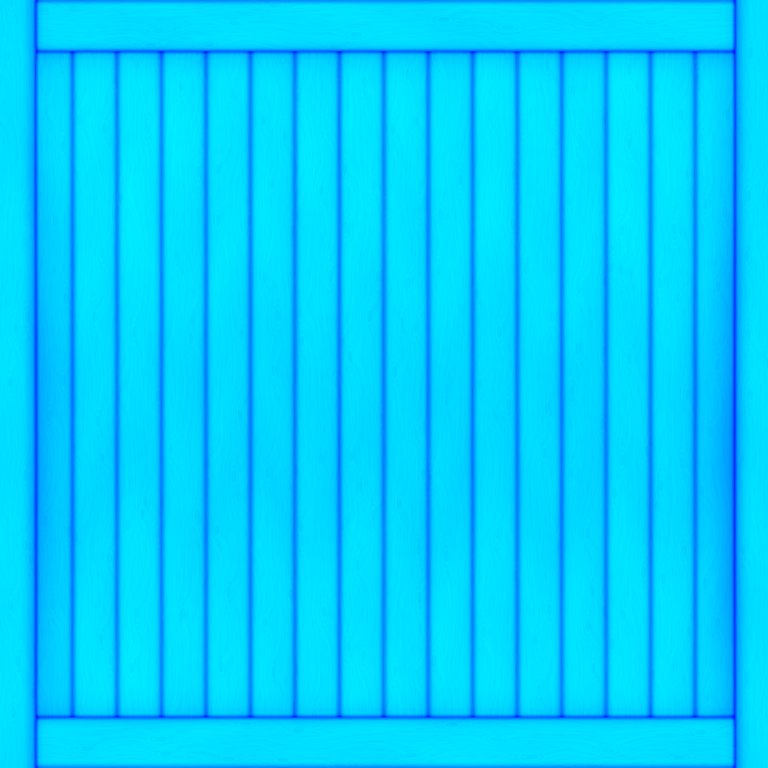
This texture is drawn by a WebGL 1 fragment shader. Its source:

```glsl
precision highp float;
// Cyan wooden panel: vertical planks with shaded grooves, framed by two posts and two rails.

uniform vec2 u_resolution;

const float POST_LEFT = 0.047;
const float POST_RIGHT = 0.957;
const float RAIL_BOTTOM = 0.066;
const float RAIL_TOP = 0.933;
const float PLANK_WIDTH = 0.0579;

float hash(vec2 p) {
  return fract(sin(dot(p, vec2(127.1, 311.7))) * 4375.85);
}

// Bell-shaped falloff around zero.
float bell(float d, float width) {
  return exp(-d * d / (width * width));
}

// Distance to the nearest scattered cell point.
float cellular(vec2 p) {
  vec2 cell = floor(p);
  float nearest = 2.0;
  for (int j = -1; j <= 1; j++) {
    for (int i = -1; i <= 1; i++) {
      vec2 c = cell + vec2(float(i), float(j));
      vec2 point = c + vec2(hash(c), hash(c + 41.3));
      nearest = min(nearest, length(p - point));
    }
  }
  return nearest;
}

// Slow tonal drift from layered sines.
float drift(vec2 p, float seed) {
  float a = sin(p.x * 43.0 + 2.0 * sin(p.y * 13.0 + seed) + seed);
  float b = sin(p.y * 31.0 + 2.0 * sin(p.x * 57.0 - seed));
  return 0.5 * (a + b);
}

// Wood grain: x runs across the fibres, y along them.
float grain(vec2 p, float seed) {
  float knot = cellular(vec2(p.x * 24.0, p.y * 11.0) + seed * 7.3);
  float bend = 0.005 * sin(p.y * 19.0 + seed) + 0.002 * sin(p.y * 47.0 - seed * 3.0);
  float across = p.x + bend + 0.012 * bell(knot, 0.3);
  float fibres = sin(across * 720.0 + seed * 5.0) * sin(p.y * 23.0 + across * 90.0);
  fibres += 0.7 * sin(across * 1270.0 + 3.0 * sin(p.y * 37.0 + seed));
  float rings = sin(knot * 75.0) * bell(knot, 0.28);
  float flecks = cellular(vec2(p.x * 210.0, p.y * 38.0) + seed);
  return 0.008 * fibres + 0.012 * rings - 0.035 * bell(knot, 0.065)
    - 0.022 * bell(flecks, 0.22) + 0.014 * drift(p, seed);
}

// Recessed planks, with grooves and shade cast by the frame.
float planks(vec2 uv) {
  float column = (uv.x - 0.5) / PLANK_WIDTH;
  float id = floor(column);
  float across = column - id;
  float groove = (fract(column + 0.5) - 0.5) * PLANK_WIDTH;
  float tone = 0.905 + 0.02 * (hash(vec2(id, 3.0)) - 0.5);
  tone += 0.035 * (0.5 - across);
  tone += grain(uv, id + 11.0);
  tone -= 0.05 * bell(uv.y - 0.42, 0.22);
  tone -= 0.28 * bell(groove, 0.0036) + 0.07 * bell(groove, 0.008);

  float left = max(uv.x - POST_LEFT, 0.0);
  float right = max(POST_RIGHT - uv.x, 0.0);
  float middle = 0.4 + 0.6 * bell(uv.y - 0.38, 0.34);
  tone -= middle * (0.27 * exp(-left / 0.024) + 0.34 * exp(-right / 0.024));
  tone -= 0.17 * exp(-max(RAIL_TOP - uv.y, 0.0) / 0.014);
  tone -= 0.14 * exp(-max(uv.y - RAIL_BOTTOM, 0.0) / 0.014);
  return tone;
}

// Horizontal rail, darkened along its outer and inner edges.
float rail(vec2 uv, float edge, float outer, float seed) {
  float tone = 0.875 + grain(uv.yx, seed);
  tone -= 0.32 * bell(uv.y - outer, 0.004);
  tone -= 0.12 * bell(uv.y - edge, 0.008);
  tone -= 0.16 * exp(-max(uv.x - POST_LEFT, 0.0) / 0.006);
  return tone - 0.16 * exp(-max(POST_RIGHT - uv.x, 0.0) / 0.006);
}

// Vertical post, shaded towards the panel.
float post(vec2 uv, float edge, float seed) {
  float tone = 0.88 + grain(uv, seed);
  return tone - 0.24 * bell(uv.x - edge, 0.011);
}

void main() {
  vec2 uv = gl_FragCoord.xy / u_resolution;
  float aa = 0.75 / u_resolution.x;

  // Stack planks, rails and posts.
  float tone = planks(uv);
  float lower = rail(uv, RAIL_BOTTOM, 0.0, 31.0);
  float upper = rail(uv, RAIL_TOP, 1.0, 37.0);
  tone = mix(lower, tone, smoothstep(-aa, aa, uv.y - RAIL_BOTTOM));
  tone = mix(tone, upper, smoothstep(-aa, aa, uv.y - RAIL_TOP));

  float inside = smoothstep(-aa, aa, uv.x - POST_LEFT)
    * smoothstep(-aa, aa, POST_RIGHT - uv.x);
  float seam = bell(uv.y - RAIL_BOTTOM, 0.0028) + bell(uv.y - RAIL_TOP, 0.0028);
  tone -= 0.33 * seam;
  float side = uv.x < 0.5 ? POST_LEFT : POST_RIGHT;
  tone = mix(post(uv, side, side * 53.0), tone, inside);

  // Deep joints where the posts meet the panel.
  tone -= 0.34 * bell(uv.x - side, 0.0026);
  gl_FragColor = vec4(0.0, clamp(tone, 0.15, 0.96), 1.0, 1.0);
}
```
